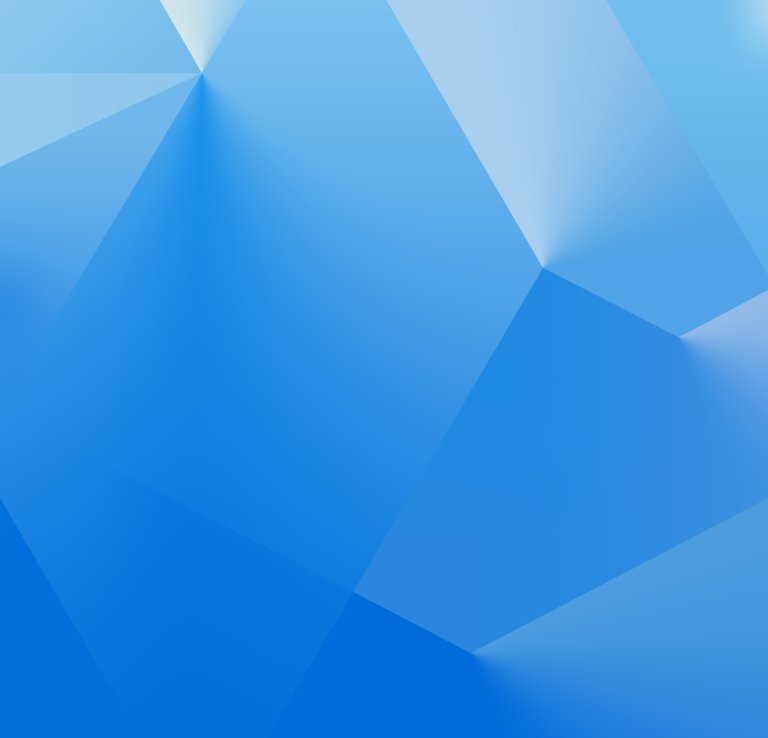
Reproduce this background procedurally as a Shadertoy shader.

```glsl
// Blue faceted background: folded planes with fan-shaped gradients around their corners.

// Coverage of the half plane left of the line a -> b, with a soft edge.
float leftOf(vec2 p, vec2 a, vec2 b) {
    vec2 d = normalize(b - a);
    float dist = d.x * (p.y - a.y) - d.y * (p.x - a.x);
    float soft = 0.8 / iResolution.y;
    return smoothstep(-soft, soft, dist);
}

// Unsigned angle at a corner, in degrees, between a direction and p.
float angleFrom(vec2 p, vec2 corner, vec2 dir) {
    vec2 q = p - corner;
    float c = dot(q, dir) / max(length(q) * length(dir), 1e-5);
    return degrees(acos(clamp(c, -1.0, 1.0)));
}

// Three evenly spaced colour stops.
vec3 ramp(float t, vec3 low, vec3 mid, vec3 high) {
    t = clamp(t, 0.0, 1.0) * 2.0;
    return t < 1.0 ? mix(low, mid, t) : mix(mid, high, t - 1.0);
}

// Large central plane: a dark valley runs down from the apex.
vec3 centralPlane(vec2 p, vec2 apex, vec2 ridge, vec3 deep) {
    vec3 lit = ramp(p.y, vec3(0.07, 0.49, 0.87), vec3(0.27, 0.61, 0.90), vec3(0.48, 0.76, 0.94));
    vec3 shade = ramp(p.y, deep, vec3(0.08, 0.52, 0.89), vec3(0.13, 0.60, 0.93));
    vec2 valley = vec2(-0.03, -1.0);
    float angle = angleFrom(p, apex, valley);
    float east = leftOf(p, apex + valley, apex);
    float light = mix(smoothstep(-8.0, 60.0, angle), smoothstep(-8.0, 36.0, angle) * 0.55, east);
    light = max(light - 0.05 * (1.0 - smoothstep(0.0, 25.0, angle)), 0.0);
    vec3 col = mix(shade, lit, light);

    // Faint crease and the deep lower left corner
    float crease = leftOf(p, ridge, vec2(0.156, 0.36));
    col = mix(col, deep, 0.35 * crease * smoothstep(0.08, 0.25, p.x));
    float corner = leftOf(p, vec2(0.15, 0.058), vec2(0.0, 0.325));
    return mix(col, deep, 0.9 * corner);
}

// Planes meeting the apex from the left and from above.
vec3 leftPlanes(vec2 p, vec2 apex, vec3 base) {
    vec3 slope = ramp((p.y - 0.5) / 0.32, vec3(0.16, 0.55, 0.90),
                      vec3(0.33, 0.65, 0.91), vec3(0.44, 0.72, 0.92));
    float dim = exp(-dot((p - vec2(0.0, 0.58)) * vec2(16.0, 14.0), (p - vec2(0.0, 0.58)) * vec2(16.0, 14.0)));
    slope = mix(slope, vec3(0.15, 0.54, 0.89), 0.7 * dim);
    vec3 col = mix(base, slope, smoothstep(0.46, 0.58, p.y));

    vec3 pale = mix(vec3(0.59, 0.79, 0.92), vec3(0.55, 0.78, 0.92), p.x / apex.x);
    col = mix(col, pale, leftOf(p, vec2(0.0, 0.774), apex));

    float fall = clamp(p.x * 2.2 + (1.0 - p.y) * 2.5, 0.0, 1.0);
    vec3 sky = mix(vec3(0.56, 0.79, 0.93), vec3(0.42, 0.72, 0.92), fall);
    col = mix(col, sky, leftOf(p, vec2(0.0, apex.y), apex));

    vec2 beamEdge = vec2(0.208, 1.0);
    float t = angleFrom(p, apex, beamEdge - apex) / 59.0;
    vec3 beam = ramp(t, vec3(0.83, 0.90, 0.92), vec3(0.75, 0.87, 0.92), vec3(0.55, 0.78, 0.93));
    return mix(col, beam, leftOf(p, beamEdge, apex));
}

// Pale band above the right peak and the sky plane beside it.
vec3 upperRight(vec2 p, vec2 peak, vec2 bandTop) {
    float angle = angleFrom(p, peak, bandTop - peak);
    vec3 col = mix(vec3(0.66, 0.81, 0.93), vec3(0.31, 0.64, 0.90), smoothstep(5.0, 118.0, angle));
    vec3 sky = mix(vec3(0.36, 0.68, 0.92), vec3(0.44, 0.75, 0.93), smoothstep(0.62, 1.0, p.y));
    float glow = smoothstep(0.93, 1.02, p.x) * smoothstep(0.88, 1.0, p.y);
    sky = mix(sky, vec3(0.70, 0.85, 0.95), glow);
    return mix(col, sky, leftOf(p, vec2(0.789, 1.0), vec2(1.0, 0.627)));
}

// Plane between the two notches, lit from the right edge.
vec3 middleRight(vec2 p, vec2 notch, vec2 rim) {
    vec3 col = mix(vec3(0.12, 0.54, 0.89), vec3(0.24, 0.56, 0.88), smoothstep(0.62, 1.05, p.x));
    col = mix(col, vec3(0.16, 0.53, 0.87), smoothstep(0.5, 0.25, p.y) * smoothstep(0.9, 0.6, p.x));
    float glow = 1.0 - smoothstep(0.0, 108.0, angleFrom(p, notch, rim - notch));
    return mix(col, vec3(0.57, 0.73, 0.91), glow * smoothstep(0.25, 0.48, p.y));
}

void mainImage(out vec4 fragColor, in vec2 fragCoord) {
    vec2 p = fragCoord / iResolution.xy;
    vec3 deep = vec3(0.0, 0.43, 0.86);

    // Shared corners of the planes
    vec2 apex = vec2(0.263, 0.901);
    vec2 peak = vec2(0.707, 0.637);
    vec2 bandTop = vec2(0.503, 1.0);
    vec2 notch = vec2(0.884, 0.543);
    vec2 notchRim = vec2(1.0, 0.607);
    vec2 ridge = vec2(0.460, 0.198);
    vec2 fold = vec2(0.613, 0.115);
    vec2 foldRim = vec2(1.0, 0.325);

    vec3 col = centralPlane(p, apex, ridge, deep);
    col = mix(col, leftPlanes(p, apex, col), leftOf(p, vec2(0.039, 0.51), apex));

    // Right side, stacked from top to bottom
    float right = max(leftOf(p, bandTop, peak), leftOf(p, peak, ridge));
    float middle = max(leftOf(p, notch, peak), leftOf(p, notchRim, notch));
    float bottom = max(leftOf(p, fold, ridge), leftOf(p, foldRim, fold));
    float foldLight = 1.0 - smoothstep(0.0, 105.0, angleFrom(p, fold, foldRim - fold));
    vec3 side = upperRight(p, peak, bandTop);
    side = mix(side, middleRight(p, notch, notchRim), middle);
    side = mix(side, mix(vec3(0.0, 0.42, 0.86), vec3(0.30, 0.61, 0.87), foldLight), bottom);

    fragColor = vec4(mix(col, side, right), 1.0);
}
```
